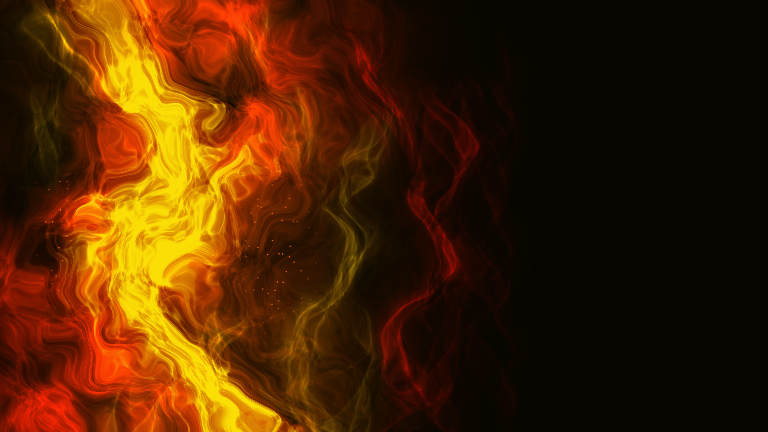
This background is drawn by a Shadertoy shader. Its source:

```glsl
// Yellow and red flames rising at the left, with thin veils of fire fading into black.

vec2 gradientAt(vec2 cell) {
    float a = 6.2832 * fract(sin(dot(cell, vec2(127.1, 311.7))) * 43758.5);
    return vec2(cos(a), sin(a));
}

float noise(vec2 p) {
    vec2 i = floor(p), f = fract(p), e = vec2(0, 1);
    vec2 u = f * f * f * (f * (f * 6.0 - 15.0) + 10.0);
    return mix(mix(dot(gradientAt(i), f), dot(gradientAt(i + e.yx), f - e.yx), u.x),
               mix(dot(gradientAt(i + e), f - e), dot(gradientAt(i + 1.0), f - 1.0), u.x), u.y);
}

// Overlapping sheets, each with a crisp lit edge and a soft tail
float silk(vec2 p) {
    float sum = 0.0, amp = 0.45;
    for (int i = 0; i < 5; i++) {
        float n = noise(p);
        sum += amp * exp(n > 0.0 ? -32.0 * n : 4.5 * n);
        p = mat2(1.5, 0.35, -0.35, 1.5) * p + 0.3 * n + 4.7;
        amp *= 0.8;
    }
    return sum;
}

float bump(float x, float center, float width) {
    float d = (x - center) / width;
    return exp(-d * d);
}

float fall(float low, float high, float y) {
    return 1.0 - smoothstep(low, high, y);
}

float band(float y, float low, float high, float soft) {
    return smoothstep(low - soft, low + soft, y) * fall(high - soft, high + soft, y);
}

// Twisting strands, each crisp on one side and soft on the other
float veil(vec2 p, float center, float width, float twist) {
    float sum = 0.0;
    for (int i = 0; i < 8; i++) {
        float f = float(i);
        float d = p.x - center - width * sin(twist + f * 0.9 + p.y * (7.0 + f * 1.3));
        d *= mod(f, 2.0) * 2.0 - 1.0;
        float light = 0.5 + 0.5 * sin(f * 2.1 + twist + p.y * 13.0);
        sum += light * (0.6 * exp(-max(d, 0.0) * 400.0 - max(-d, 0.0) * 32.0) + 0.5 * exp(-abs(d) * 300.0));
    }
    return 0.36 * sum;
}

float columnCenter(float y) {
    return 0.56 - 0.25 * smoothstep(0.0, 0.33, y) + 0.11 * smoothstep(0.33, 0.65, y)
         - 0.17 * smoothstep(0.65, 1.0, y);
}

// Rare glowing dots on a jittered grid
float embers(vec2 p) {
    vec2 cell = floor(p * 60.0);
    float d = length(fract(p * 60.0) - 0.5 - 0.35 * gradientAt(cell + 9.0)) / 60.0;
    return step(0.7, gradientAt(cell + 40.0).x) * fall(0.0005, 0.0028, d);
}

void mainImage(out vec4 fragColor, in vec2 fragCoord) {
    vec2 p = fragCoord / iResolution.y;
    vec2 warp = vec2(noise(p * vec2(7.0, 5.0)), noise(p * 6.0 + 17.0));
    warp += 0.5 * vec2(noise(p * 14.0 + 5.0), noise(p * 13.0 + 31.0));
    vec2 q = p + 0.06 * warp, v = p + 0.028 * warp;
    float y = v.y;

    // Folds follow the bend of the main column; threads are finer
    float side = q.x - columnCenter(q.y);
    float folds = silk(vec2(side * 7.0, q.y * 3.4) + 0.2 * warp);
    float threads = silk(vec2(side * 12.0, q.y * 6.0) + 0.3 * warp + 8.0);
    float grain = silk(v * vec2(13.0, 4.5) + 0.4 * warp);
    float cloud = 0.5 + noise(q * vec2(5.0, 4.0) + 3.0) + 0.5 * noise(q * 11.0);
    vec3 col = vec3(0.025, 0.021, 0.0);

    // Brown haze and red halo
    col += vec3(0.32, 0.10, 0.004) * bump(p.x, 0.46, 0.34) * (0.1 + 0.5 * cloud + 0.4 * folds + 0.4 * threads);
    float halo = bump(q.x, 0.19 + 0.29 * smoothstep(0.4, 0.75, q.y), 0.25);
    halo *= 1.0 - 0.8 * bump(p.x, 0.64, 0.17) * bump(p.y, 0.36, 0.14);
    halo *= 1.0 - 0.7 * bump(p.x, 0.0, 0.15) * bump(p.y, 0.75, 0.17);
    halo *= smoothstep(0.0, 0.85, cloud + 0.2 * bump(p.x, 0.15, 0.14) * bump(p.y, 0.3, 0.2));
    col += vec3(0.85, 0.085, 0.01) * halo * (0.3 + 0.55 * folds + 0.5 * threads);
    col += vec3(0.55, 0.25, 0.0) * bump(side, 0.02, 0.2) * (0.6 * folds + 0.7 * threads) * (0.3 + 0.8 * cloud);

    // Bright column
    float width = 0.092 + 0.045 * band(q.y, 0.3, 0.7, 0.1);
    float core = fall(0.4, 1.7, abs(side) / width + 0.9 * (0.5 - folds));
    core *= 1.0 - 0.3 * smoothstep(0.8, 1.0, y);
    float heat = core * (0.3 + 0.45 * folds + 0.65 * threads) - 0.12 * fall(0.0, 0.15, y);
    vec3 fire = mix(vec3(0.80, 0.20, 0.01), vec3(0.86, 0.52, 0.01), smoothstep(0.15, 0.5, heat));
    fire = mix(fire, vec3(0.98, 0.87, 0.02), smoothstep(0.45, 0.95, heat));
    col = mix(col, fire, core);

    // Yellow tongues at the foot and the upper left
    float tongues = 0.8 * veil(v, 0.30 + 0.08 * smoothstep(0.0, 0.2, y), 0.05, 1.0) * fall(0.06, 0.24, y);
    tongues += veil(v, 0.47 + 0.35 * max(y - 0.15, 0.0), 0.05, 4.0) * band(y, 0.13, 0.27, 0.05);
    tongues += 0.7 * veil(v, 0.70 - 1.5 * y, 0.07, 2.5) * fall(0.06, 0.16, y);
    tongues += 1.1 * veil(v, 0.10 + 0.12 * fall(0.77, 0.93, y), 0.04, 0.4) * band(y, 0.79, 0.97, 0.04);
    col += vec3(0.75, 0.56, 0.01) * tongues * (0.4 + grain) * (1.0 - 0.85 * core);

    // Olive veils
    float center = 0.70 + 0.12 * smoothstep(0.2, 0.42, y) - 0.05 * bump(y, 0.52, 0.05)
                 + 0.07 * smoothstep(0.62, 0.76, y);
    float green = veil(v, center, 0.025 + 0.025 * bump(y, 0.6, 0.1), 2.0) * band(y, 0.08, 0.7, 0.08);
    green += veil(v, 0.57, 0.06, 5.0) * band(y, 0.84, 0.97, 0.05);
    green += veil(v, 0.69 - 0.03 * smoothstep(0.7, 0.8, y), 0.03, 3.0) * band(y, 0.63, 0.78, 0.05);
    green += 0.8 * veil(v, 0.10, 0.035, 1.5) * band(y, 0.6, 0.78, 0.07);
    green += 0.6 * veil(v, 0.78, 0.08, 0.2) * fall(0.19, 0.35, y);
    col += vec3(0.60, 0.48, 0.02) * green * (0.25 + grain) * (1.0 - core);

    // Red veils
    center = 1.0 + 0.03 * bump(y, 0.66, 0.1) - 0.03 * bump(y, 0.53, 0.06) + 0.04 * bump(y, 0.4, 0.08)
           - 0.09 * fall(0.22, 0.34, y) + 0.07 * fall(0.0, 0.2, y);
    float red = veil(v, center, 0.022 + 0.04 * smoothstep(0.45, 0.68, y), 0.8) * band(y, 0.08, 0.77, 0.08);
    red += 1.2 * veil(v, 0.84 + 0.08 * fall(0.65, 0.85, y), 0.045, 3.6) * band(y, 0.68, 0.95, 0.08);
    red += 0.25 * veil(v, 1.12, 0.06, 2.2) * band(y, 0.05, 0.86, 0.1);
    red += 0.4 * veil(v, 0.98, 0.09, 5.2) * fall(0.15, 0.35, y);
    col += vec3(0.66, 0.03, 0.01) * red * (0.25 + grain);

    // Embers
    float sparks = bump(p.x, 0.13, 0.04) * bump(p.y, 0.48, 0.15) + bump(p.x, 0.64, 0.08) * bump(p.y, 0.42, 0.16);
    col += vec3(0.8, 0.35, 0.02) * embers(p) * sparks;

    fragColor = vec4(min(col, vec3(0.98, 0.88, 0.04)), 1.0);
}
```
